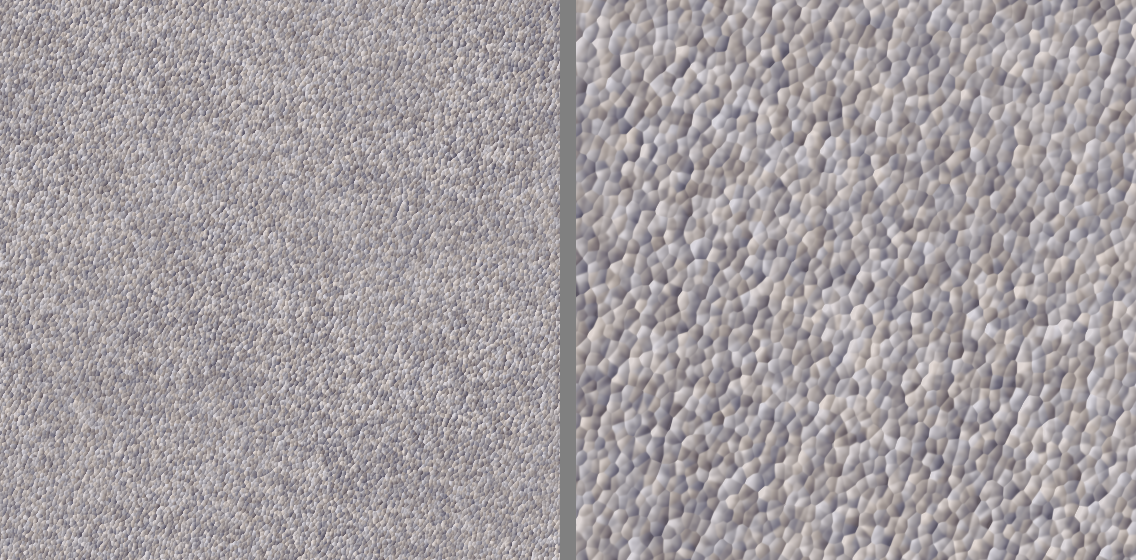
Left, the full canvas; right, a detail of the centre.
Give the GLSL for this texture, as a Shadertoy shader.

```glsl
// Fine pebbled grey surface: tiny side-lit grains with cool shadows, warm lights and soft mottling.

float hash(vec2 cell) {
    vec3 h = fract(cell.xyx * 0.1031);
    h += dot(h, h.yzx + 33.33);
    return fract((h.x + h.y) * h.z);
}

float valueNoise(vec2 p) {
    vec2 cell = floor(p);
    vec2 f = fract(p);
    f = f * f * (3.0 - 2.0 * f);
    float low = mix(hash(cell), hash(cell + vec2(1, 0)), f.x);
    float high = mix(hash(cell + vec2(0, 1)), hash(cell + vec2(1, 1)), f.x);
    return mix(low, high, f.y);
}

mat2 rotation(float angle) {
    float c = cos(angle), s = sin(angle);
    return mat2(c, s, -s, c);
}

// Packed grains with soft seams: x is the slope towards the light,
// y the brightness of the grain, z its tint; all centred on zero
vec3 grains(vec2 p) {
    vec2 base = floor(p);
    vec3 sum = vec3(0.0);
    float total = 0.0;
    for (int j = -1; j <= 1; j++) {
        for (int i = -1; i <= 1; i++) {
            vec2 cell = base + vec2(i, j);
            vec2 centre = cell + vec2(hash(cell + 17.0), hash(cell + 131.0));
            vec2 offset = p - centre;
            float weight = exp(-11.0 * dot(offset, offset));
            float brightness = hash(cell + 263.0) - 0.5;
            float tint = hash(cell + 389.0) - 0.5;
            sum += weight * vec3(-offset.x, brightness, tint);
            total += weight;
        }
    }
    return sum / max(total, 1e-5);
}

// Broad patches, centred on zero
float mottling(vec2 p) {
    float sum = 0.0, weight = 0.5;
    for (int i = 0; i < 4; i++) {
        sum += weight * (valueNoise(p + 19.0) - 0.5);
        p = rotation(0.7) * p * 2.3;
        weight *= 0.75;
    }
    return sum;
}

void mainImage(out vec4 fragColor, in vec2 fragCoord) {
    vec2 uv = fragCoord / iResolution.y;

    // Grains lean to the right and are lit from the upper left
    vec2 leaning = rotation(0.42) * uv;
    vec3 grain = grains(leaning * vec2(182.0, 142.0) + 300.0);
    float grit = valueNoise(rotation(-0.65) * uv * 290.0 + 411.0) - 0.5;

    float contrast = 1.0 + 0.3 * (valueNoise(uv * 7.0 + 53.0) - 0.5);
    float relief = 0.25 * grain.x + 0.25 * grain.y + 0.11 * grit;
    float tone = 0.642 + contrast * relief + 0.07 * mottling(uv * 6.0);
    tone = clamp(tone, 0.36, 0.87);

    // Shadows lean blue, lights lean warm
    float coolness = 1.0 - smoothstep(0.42, 0.66, tone);
    vec3 color = tone + vec3(0.0, -0.025, mix(-0.02, 0.018, coolness));

    // Single grains vary between tan and slate
    color += grain.z * vec3(0.035, 0.006, -0.045);

    fragColor = vec4(color, 1.0);
}
```
